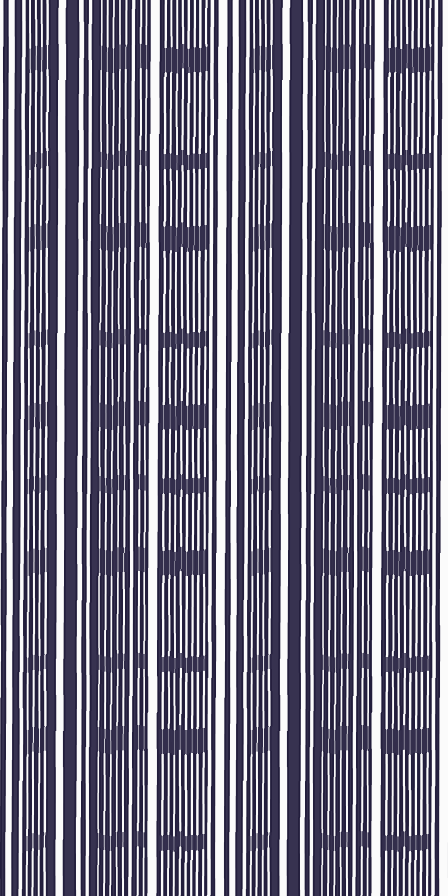
A Shadertoy shader for this pattern:

```glsl
// Indigo barcode stripes on white, two repeats across, with stepped edges and dark cross bands.

const vec2 CANVAS = vec2(384.0, 768.0);  // design units
const float REPEAT = 192.0;              // width of one stripe repeat
const float BAND_REPEAT = 153.0;         // height of one cross band repeat
const float STEP_HEIGHT = 31.0;          // height between edge steps
const float RIM = 1.6;                   // width of the deep ink beside a gap
const vec3 PAPER = vec3(0.985);
const vec3 INK = vec3(0.215, 0.195, 0.315);
const vec3 INK_RIM = vec3(0.135, 0.115, 0.235);

// Wide gaps: centre, width
const vec2 WIDE_GAPS[9] = vec2[9](
    vec2(-1.0, 7.6), vec2(10.0, 5.2), vec2(20.5, 3.0),
    vec2(53.5, 6.3), vec2(70.0, 4.0), vec2(77.5, 2.8),
    vec2(114.5, 2.8), vec2(133.0, 7.8), vec2(182.0, 3.0));

// Groups of fine gaps: first centre, spacing, count, width
const vec4 FINE_GROUPS[4] = vec4[4](
    vec4(26.0, 5.0, 4.0, 1.8), vec4(87.0, 5.3, 5.0, 1.5),
    vec4(121.0, 4.8, 2.0, 1.5), vec4(142.0, 5.0, 8.0, 1.9));

float hash(vec2 p) {
    return fract(sin(dot(p, vec2(127.1, 311.7))) * 43758.5453);
}

// Signed distance to the nearest copy of a centre
float wrapDistance(float x, float centre, float period) {
    return mod(x - centre + 0.5 * period, period) - 0.5 * period;
}

// Share of a pixel covered by a gap
float gapCoverage(float d, float width, float pixel) {
    float right = min(d + 0.5 * pixel, 0.5 * width);
    float left = max(d - 0.5 * pixel, -0.5 * width);
    return max(right - left, 0.0) / pixel;
}

// Sideways offset of one row of an edge, drifting left down the cloth
float rowOffset(float row, float seed) {
    return 0.6 * (hash(vec2(row, seed)) - 0.5) - 0.12 * row;
}

// Stepped offset of a gap, with its steps staggered by seed
float steppedOffset(float y, float seed, float pixel) {
    float t = y / STEP_HEIGHT + hash(vec2(seed, 3.0));
    float row = floor(t);
    float blend = smoothstep(0.0, pixel / STEP_HEIGHT, fract(t));
    return mix(rowOffset(row - 1.0, seed), rowOffset(row, seed), blend);
}

// Paper coverage in x, coverage with the surrounding rim in y
vec2 steppedGap(vec2 p, float centre, float width, float openness, float pixel) {
    float offset = steppedOffset(p.y, centre, pixel);
    float d = wrapDistance(p.x, centre + offset, REPEAT);
    return vec2(gapCoverage(d, width * openness, pixel),
                openness * gapCoverage(d, width + 2.0 * RIM, pixel));
}

float crossBand(float y, float centre, float height, float pixel) {
    float d = abs(wrapDistance(y, centre, BAND_REPEAT)) - 0.5 * height;
    return 1.0 - smoothstep(-0.5 * pixel, 0.5 * pixel, d);
}

// Tall and short bands; one interval near mid height is shortened
float bandMask(float y, float pixel) {
    float bandY = y + 28.0 * step(380.0, y);
    return max(crossBand(bandY, 50.0, 21.0, pixel),
               crossBand(bandY, 137.0, 13.0, pixel));
}

vec2 wideGaps(vec2 p, float pixel) {
    vec2 cover = vec2(0.0);
    for (int i = 0; i < 9; i++)
        cover += steppedGap(p, WIDE_GAPS[i].x, WIDE_GAPS[i].y, 1.0, pixel);
    return cover;
}

// Fine gaps narrow inside the cross bands, more so towards the right
vec2 fineGaps(vec2 p, float pixel) {
    vec2 cover = vec2(0.0);
    for (int g = 0; g < 4; g++) {
        vec4 group = FINE_GROUPS[g];
        float narrowed = mix(0.5, 0.2, float(g) / 3.0);
        for (int i = 0; i < int(group.z); i++) {
            float centre = group.x + float(i) * group.y;
            float shift = 5.0 * (hash(vec2(centre, 9.0)) - 0.5);
            float openness = mix(1.0, narrowed, bandMask(p.y + shift, pixel));
            float wear = 0.85 + 0.3 * hash(vec2(centre, 5.0));
            cover += steppedGap(p, centre, group.w * wear, openness, pixel);
        }
    }
    return cover;
}

void mainImage(out vec4 fragColor, in vec2 fragCoord) {
    vec2 uv = fragCoord / iResolution.xy;
    vec2 p = vec2(uv.x, 1.0 - uv.y) * CANVAS;
    vec2 pixel = CANVAS / iResolution.xy;

    // Flat ink with deeper rims, cut through by paper gaps
    vec2 cover = clamp(wideGaps(p, pixel.x) + fineGaps(p, pixel.x), 0.0, 1.0);
    vec3 ink = mix(INK, INK_RIM, cover.y);
    fragColor = vec4(mix(ink, PAPER, cover.x), 1.0);
}
```
